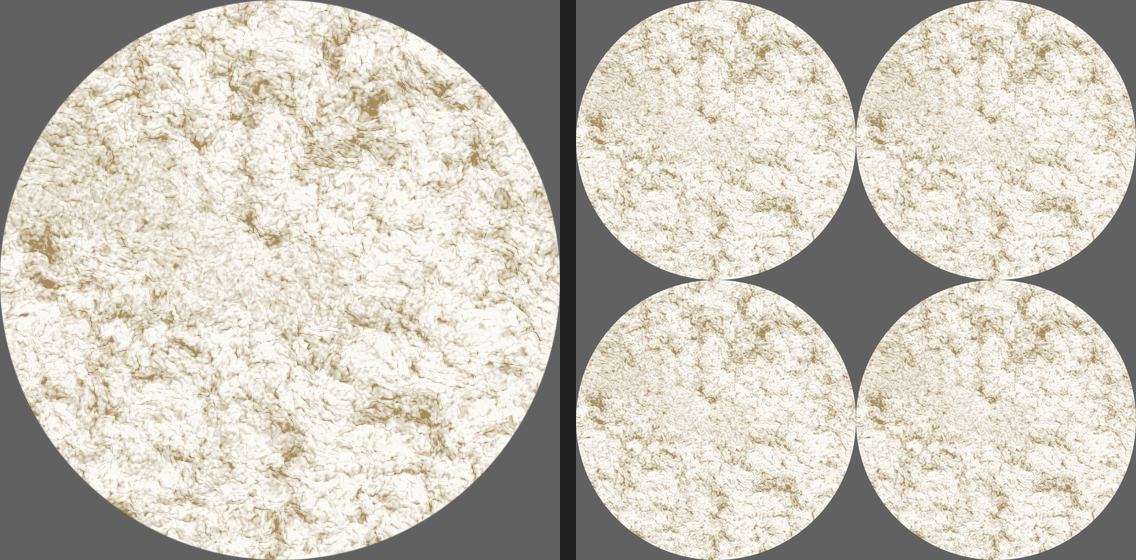
Left, the tile; right, the same tile 2 across and 2 down.
Reproduce this texture procedurally as a Shadertoy shader.

```glsl
#define BACKDROP vec3(0.38)
#define LIGHT_DIR vec2(0.5, 0.87)
#define RIDGE_LIGHT 2.7
#define BROAD_TONE 1.1
#define CLUMP_CELLS 12.0
#define CLUMP_GROWTH 2.3
#define CLUMP_LIGHT 2.4
#define CREVICE_DEPTH 1.8
#define GRAIN_CELLS 103.0
#define GRAIN_TONE 1.7
#define CONTRAST 1.15
#define EXPOSURE -0.25

// Flour tones, from deep crevice to lit crest
const vec3 FLOUR[6] = vec3[6](
    vec3(0.65, 0.55, 0.36), vec3(0.75, 0.69, 0.57), vec3(0.84, 0.80, 0.71),
    vec3(0.90, 0.87, 0.82), vec3(0.96, 0.95, 0.915), vec3(0.985, 0.98, 0.955));

float hash(vec2 p) {
    return fract(sin(dot(p, vec2(127.1, 311.7))) * 43758.5453);
}

// Value noise on a lattice that wraps after n cells
float noise(vec2 p, float n, float seed) {
    vec2 q = p * n, cell = floor(q), f = q - cell;
    f = f * f * (3.0 - 2.0 * f);
    vec2 a = mod(cell, n) + seed, b = mod(cell + 1.0, n) + seed;
    return mix(mix(hash(a), hash(vec2(b.x, a.y)), f.x),
               mix(hash(vec2(a.x, b.y)), hash(b), f.x), f.y);
}

// Turned, finer lattice; whole-number factors keep the tiling
vec2 turned(vec2 p) {
    return vec2(2.0 * p.x + p.y, 2.0 * p.y - p.x);
}

vec2 warp(vec2 p, float n, float seed) {
    vec2 q = turned(p);
    return vec2(noise(q, n, seed), noise(q, n, seed + 41.3)) - 0.5;
}

// Softened squared distance to the nearest clump centre, wrapping after n cells
float clumpDepth(vec2 p, float n) {
    vec2 q = p * n, cell = floor(q), f = q - cell;
    float closeness = 0.0;
    for (int y = -1; y <= 1; y++)
    for (int x = -1; x <= 1; x++) {
        vec2 offset = vec2(x, y), id = mod(cell + offset, n);
        vec2 d = offset + vec2(hash(id + 7.7), hash(id + 53.1)) - f;
        closeness += exp2(-14.0 * dot(d, d));
    }
    return -log2(closeness) / 14.0;
}

// Long slanted ridges
float ridges(vec2 p) {
    vec2 sheared = vec2(3.0 * p.x - 2.0 * p.y, p.x + p.y);
    return noise(sheared, 2.0, 3.1);
}

float flourShade(vec2 uv) {
    // Crumbled outlines
    vec2 p = uv + 0.040 * warp(uv, 4.0, 11.0)
                + 0.022 * warp(uv, 11.0, 23.0)
                + 0.011 * warp(uv, 29.0, 37.0)
                + 0.005 * warp(uv, 67.0, 59.0);

    // Broad relief
    float shade = RIDGE_LIGHT * (ridges(p) - ridges(p + LIGHT_DIR * 0.045));
    shade += BROAD_TONE * (noise(p, 5.0, 61.0) - 0.5);

    // Clumps and crumbs at four sizes, flattened on pressed patches
    float loose = smoothstep(0.2, 0.36, noise(p, 6.0, 83.0));
    float n = CLUMP_CELLS;
    for (int k = 0; k < 4; k++) {
        float depth = clumpDepth(p, n);
        float lit = clumpDepth(p + LIGHT_DIR * 0.2 / n, n) - depth;
        float clump = CLUMP_LIGHT * lit - CREVICE_DEPTH * (depth - 0.24);
        shade += clump * mix(0.25 + 0.2 * float(k), 1.0, loose);
        n = floor(n * CLUMP_GROWTH);
    }

    // Fine grain
    shade += GRAIN_TONE * (noise(turned(uv), GRAIN_CELLS, 97.0) - 0.5);
    return CONTRAST * shade + EXPOSURE;
}

vec3 flourColour(float shade) {
    float tone = (shade + 2.5) / 0.8;
    vec3 colour = FLOUR[0];
    for (int k = 1; k < 6; k++)
        colour = mix(colour, FLOUR[k], clamp(tone - float(k) + 1.0, 0.0, 1.0));
    return colour;
}

void mainImage(out vec4 fragColor, in vec2 fragCoord) {
    vec2 uv = fragCoord / iResolution.xy;

    // Round heap that touches the four sides
    float edge = 1.0 / min(iResolution.x, iResolution.y);
    float disc = 1.0 - smoothstep(-edge, edge, length(uv - 0.5) - 0.5);

    fragColor = vec4(mix(BACKDROP, flourColour(flourShade(uv)), disc), 1.0);
}
```
